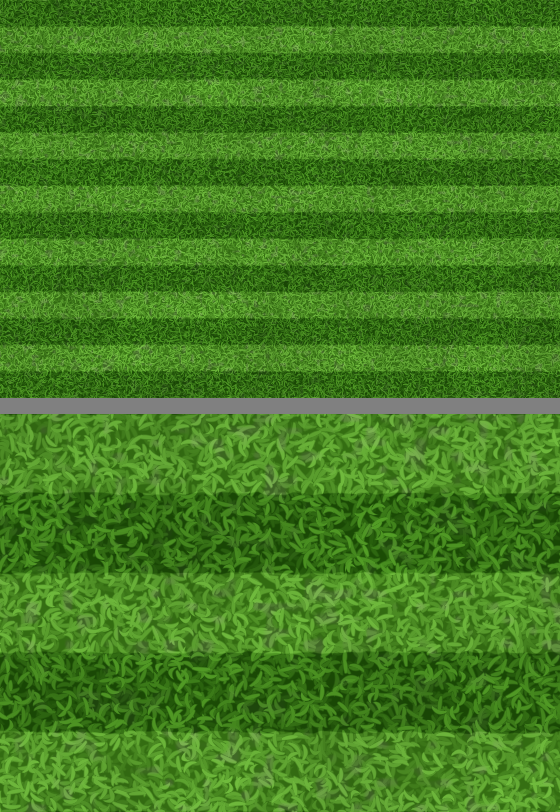
Top: the whole. Bottom: its middle third, enlarged.
This texture is drawn by a Shadertoy shader. Its source:

```glsl
vec3 hash3(vec3 p) {
    p = fract(p * vec3(0.1031, 0.1030, 0.0973));
    p += dot(p, p.yxz + 33.33);
    return fract((p.xxy + p.yxx) * p.zyx);
}

float valueNoise(vec2 p) {
    vec2 cell = floor(p), f = fract(p);
    f = f * f * (3.0 - 2.0 * f);
    float bottom = mix(hash3(vec3(cell, 9.0)).x, hash3(vec3(cell + vec2(1, 0), 9.0)).x, f.x);
    float top = mix(hash3(vec3(cell + vec2(0, 1), 9.0)).x, hash3(vec3(cell + 1.0, 9.0)).x, f.x);
    return mix(bottom, top, f.y);
}

// Brightness of one slightly bent blade, centred on the origin
float blade(vec2 p, float angle, float halfLength, float bend, float soft) {
    vec2 along = vec2(cos(angle), sin(angle));
    vec2 q = vec2(dot(p, along), dot(p, vec2(-along.y, along.x)));
    float t = q.x / halfLength;
    q.y += bend * (t * t - 0.4);
    float width = 0.20 * (1.0 - 0.35 * min(t * t, 1.0));
    float d = length(vec2(max(abs(q.x) - halfLength, 0.0), q.y)) - width;
    return 1.0 - smoothstep(-soft, soft, d);
}

// Overlapping layers of blades; the brightest one lies on top
float grass(vec2 p, float soft) {
    float brightest = 0.0;
    for (int layer = 0; layer < 3; layer++) {
        float id = float(layer);
        vec2 q = p + id * vec2(37.37, 61.71);
        vec2 cell = floor(q);
        for (int j = -1; j <= 1; j++)
        for (int i = -1; i <= 1; i++) {
            vec2 neighbour = cell + vec2(i, j);
            vec3 place = hash3(vec3(neighbour, id + 1.0));
            vec3 look = hash3(vec3(neighbour, id + 21.0));
            float cover = blade(q - neighbour - place.xy, 6.2832 * place.z,
                                mix(0.35, 0.75, look.x), 0.5 * (look.y - 0.5), soft);
            brightest = max(brightest, cover * mix(0.15, 1.1, look.z));
        }
    }
    return brightest;
}

void mainImage(out vec4 fragColor, in vec2 fragCoord) {
    float pixel = 1.0 / iResolution.y;
    vec2 p = fragCoord * pixel;

    // Fifteen mown bands, dark at both ends, with slightly ragged edges
    float edgeY = p.y + 0.003 * (valueNoise(p * 130.0) - 0.5);
    float wave = abs(fract(edgeY * 7.5 - 0.25) - 0.5);
    float soft = 7.5 * pixel;
    float light = 1.0 - smoothstep(0.25 - soft, 0.25 + soft, wave);

    // Blades over shadowed gaps
    float density = 108.0;
    float shade = grass(p * density, max(0.10, 0.6 * density * pixel));
    vec3 darkBand = mix(vec3(0.10, 0.28, 0.02), vec3(0.29, 0.56, 0.13), shade);
    vec3 lightBand = mix(vec3(0.20, 0.42, 0.07), vec3(0.41, 0.69, 0.22), shade);
    vec3 color = mix(darkBand, lightBand, light);

    // Dry flecks and broad uneven growth
    float dry = smoothstep(0.62, 0.95, valueNoise(p * 95.0 + 17.0));
    color += dry * vec3(0.05, -0.02, 0.08) * mix(0.4, 1.0, light);
    float growth = 0.6 * valueNoise(p * 9.0) + 0.4 * valueNoise(p * 28.0 + 5.0);
    color *= 1.0 + 0.16 * (growth - 0.5);

    fragColor = vec4(color, 1.0);
}
```
